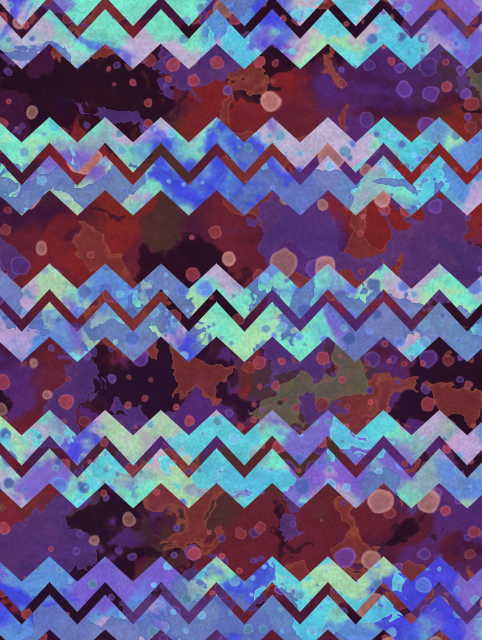
This pattern is drawn by a Shadertoy shader. Its source:

```glsl
// Pale watercolour zigzag bands over a dark, stained ground. Each band is split
// by a thin zigzag that lets the ground show through. Warped fractal noise
// makes the washes and stains, and hashed cells scatter the paint drops.

float hash(vec2 p) {
    vec3 q = fract(p.xyx * 0.1031);
    q += dot(q, q.yzx + 33.33);
    return fract((q.x + q.y) * q.z);
}

float noise(vec2 p) {
    vec2 i = floor(p), f = fract(p);
    f = f * f * (3.0 - 2.0 * f);
    return mix(mix(hash(i), hash(i + vec2(1, 0)), f.x),
               mix(hash(i + vec2(0, 1)), hash(i + vec2(1, 1)), f.x), f.y);
}

float fbm(vec2 p) {
    float sum = 0.0, amp = 0.516;
    for (int i = 0; i < 5; i++) {
        sum += amp * noise(p);
        p = mat2(1.6, 1.2, -1.2, 1.6) * p + 7.3;
        amp *= 0.5;
    }
    return sum;
}

// Warped noise, stretched to fill most of 0..1
float field(vec2 p, float seed) {
    p += seed * vec2(17.3, 9.1);
    vec2 warp = vec2(fbm(p * 1.5 + 31.0), fbm(p * 1.5 + 57.0)) - 0.5;
    return 0.5 + 1.7 * (fbm(p + 1.3 * warp) - 0.5);
}

// Soft wash that bleeds in as the field rises
vec3 wash(vec3 under, vec3 paint, float n, float level, float alpha) {
    return mix(under, paint, alpha * smoothstep(level - 0.1, level + 0.12, n));
}

// Hard-edged stain with pigment gathered along its rim
vec3 stain(vec3 under, vec3 paint, vec3 rimPaint, float n, float level) {
    float depth = n - level;
    float rim = exp(-45.0 * abs(depth - 0.015));
    return mix(under, mix(paint, rimPaint, 0.6 * rim), 0.85 * smoothstep(-0.012, 0.012, depth));
}

// Clustered round drops, one at most per cell
vec3 drops(vec3 under, vec3 paint, vec2 p, float cells, float seed) {
    vec2 q = p * cells + seed * 13.7, id = floor(q);
    float radius = mix(0.1, 0.36, pow(hash(id + 3.1), 2.0));
    vec2 jitter = vec2(hash(id + 11.0), hash(id + 23.0)) - 0.5;
    vec2 d = fract(q) - 0.5 - jitter * (0.9 - 2.0 * radius);
    float edge = length(d) - radius + 0.09 * (noise(q * 5.0) - 0.5);
    float aa = 1.2 * cells / iResolution.y;
    float present = step(hash(id + 41.0), 1.5 * noise(id * 0.35 + seed) - 0.45);
    vec3 tint = paint * (0.8 + 0.4 * hash(id + 5.0)) + 0.12 * smoothstep(-0.1, 0.0, edge);
    return mix(under, tint, 0.8 * present * smoothstep(aa, -aa, edge));
}

vec3 darkGround(vec2 p) {
    vec3 c = mix(vec3(0.24, 0.09, 0.22), vec3(0.39, 0.13, 0.19), smoothstep(0.3, 0.75, field(p * 4.0, 1.0)));
    c = wash(c, vec3(0.32, 0.17, 0.48), field(p * 5.0, 2.0), 0.56, 0.8);
    c = wash(c, vec3(0.27, 0.19, 0.16), field(p * 4.5, 3.0), 0.64, 0.75);
    c = wash(c, vec3(0.52, 0.14, 0.14), field(p * 5.0, 4.0), 0.68, 0.75);
    c = stain(c, vec3(0.13, 0.05, 0.12), vec3(0.33, 0.14, 0.2), field(p * 6.5, 5.0), 0.66);
    c = stain(c, vec3(0.47, 0.19, 0.19), vec3(0.63, 0.35, 0.27), field(p * 7.5, 6.0), 0.74);
    c = stain(c, vec3(0.31, 0.19, 0.46), vec3(0.4, 0.26, 0.52), field(p * 9.0, 7.0), 0.72);
    c = stain(c, vec3(0.36, 0.35, 0.29), vec3(0.48, 0.4, 0.3), field(p * 6.0, 8.0), 0.82);
    c = drops(c, vec3(0.34, 0.2, 0.52), p, 22.0, 1.0);
    c = drops(c, vec3(0.56, 0.22, 0.27), p, 30.0, 2.0);
    return drops(c, vec3(0.62, 0.42, 0.4), p, 13.0, 4.0);
}

vec3 paleBand(vec2 p) {
    // Mint pools around the middle; blues and violets gather elsewhere
    vec2 m = (p - vec2(0.47, 0.58)) * vec2(2.6, 4.5);
    float mint = exp(-dot(m, m));
    vec3 c = mix(vec3(0.54, 0.65, 0.71), vec3(0.46, 0.88, 0.77), smoothstep(0.3, 0.65, field(p * 6.0, 11.0) + 0.25 * mint));
    c = wash(c, vec3(0.68, 0.85, 0.65), field(p * 7.0, 12.0), 0.63, 0.8);
    c = wash(c, vec3(0.34, 0.5, 0.84), field(p * 6.0, 13.0) - 0.22 * mint, 0.51, 0.85);
    c = wash(c, vec3(0.78, 0.62, 0.8), field(p * 7.5, 14.0) - 0.1 * mint, 0.63, 0.8);
    c = wash(c, vec3(0.47, 0.34, 0.78), field(p * 6.5, 15.0) - 0.18 * mint, 0.61, 0.85);
    c = wash(c, vec3(0.24, 0.24, 0.85), field(p * 8.0, 16.0) - 0.2 * mint, 0.72, 0.85);
    c = stain(c, vec3(0.32, 0.78, 0.86), vec3(0.6, 0.88, 0.87), field(p * 8.0, 17.0), 0.74);
    c = stain(c, vec3(0.39, 0.46, 0.71), vec3(0.24, 0.36, 0.7), field(p * 9.0, 18.0), 0.74);
    c = drops(c, vec3(0.32, 0.42, 0.74), p, 26.0, 6.0);
    return drops(c, vec3(0.4, 0.62, 0.76), p, 40.0, 7.0);
}

void mainImage(out vec4 fragColor, in vec2 fragCoord) {
    vec2 p = fragCoord / iResolution.y;

    // Triangle wave: 0 at a peak, 1 at a valley
    float drop = abs(2.0 * fract(p.x / 0.087 - 0.389) - 1.0);
    // Height within one row, measured downwards from the band's upper edge
    float row = (1.0 - p.y - 0.4115) / 0.2288;
    float y = fract(row - 0.174 * drop + 0.25) - 0.25;

    // The band fills half the row, minus its steeper inner zigzag
    float band = 0.25 - abs(y - 0.25);
    float gap = abs(y - 0.219 - 0.031 * drop) - 0.0427;
    float aa = 0.9 / (0.2288 * iResolution.y);
    float pale = smoothstep(-aa, aa, min(band, gap));

    vec3 colour = mix(darkGround(p), paleBand(p), pale);

    // Paper grain and worn pigment
    colour *= 0.9 + 0.12 * noise(p * 300.0) + 0.16 * (fbm(p * vec2(40.0, 70.0)) - 0.25);
    fragColor = vec4(clamp(colour, 0.0, 1.0), 1.0);
}
```
